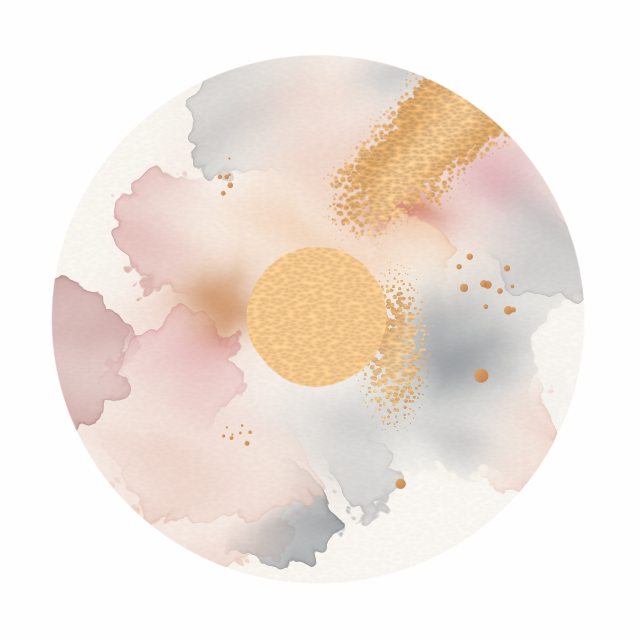
Give the GLSL for this background, as a WebGL 2 fragment shader.

```glsl
#version 300 es
precision highp float;
// Abstract watercolour roundel with metallic foil on a white ground.
// Soft washes and hard-edged blooms are layered on paper, then foil and drops.
// Layered sines and cellular noise roughen the edges.
uniform vec2 u_resolution;
out vec4 fragColor;

const vec3 WHITE = vec3(1, 0.995, 0.995), PAPER = vec3(0.975, 0.965, 0.945);
const vec3 BLUSH = vec3(0.93, 0.83, 0.79), PINK = vec3(0.89, 0.69, 0.71);
const vec3 ROSE = vec3(0.85, 0.64, 0.63), MAUVE = vec3(0.73, 0.52, 0.52);
const vec3 PEACH = vec3(0.95, 0.83, 0.73), CORAL = vec3(0.81, 0.47, 0.4);
const vec3 COPPER = vec3(0.76, 0.47, 0.26), GREY = vec3(0.75, 0.75, 0.75);
const vec3 SLATE = vec3(0.53, 0.55, 0.57);
const vec3 GOLD = vec3(0.94, 0.77, 0.55), AMBER = vec3(0.86, 0.65, 0.4);

vec2 hash2(vec2 p) {
  vec3 h = fract(p.xyx * vec3(0.1031, 0.103, 0.0973));
  h += dot(h, h.yzx + 33.33);
  return fract((h.xx + h.yz) * h.zy);
}

// Distance to the nearest jittered point
float cells(vec2 p) {
  float best = 4.0;
  for (int i = 0; i < 9; i++) {
    vec2 n = floor(p) + vec2(i % 3 - 1, i / 3 - 1);
    best = min(best, distance(n + hash2(n + 50.0), p));
  }
  return best;
}

// Layered sines that bend the plane
vec2 ripple(vec2 p, float amp, float freq) {
  for (int i = 1; i < 6; i++) {
    p += amp * sin(p.yx * freq + vec2(1.3, 4.1) * float(i));
    amp *= 0.55;
    freq *= 1.9;
  }
  return p;
}

// Soft wash; box holds centre and radii
void wash(inout vec3 col, vec2 p, vec4 box, vec3 tint, float amount) {
  vec2 q = (p - box.xy) / box.zw;
  col = mix(col, tint, amount * exp(-1.2 * dot(q, q)));
}

// Dried edge facing the angle, fading on the far side; p.z is roughness
void bloom(inout vec3 col, vec3 p, vec4 box, float angle, vec3 tint, float amount) {
  vec2 q = (p.xy - box.xy) / box.zw;
  float d = (length(q) - 1.0) * min(box.z, box.w) + p.z;
  float side = smoothstep(-0.7, 0.8, dot(q, vec2(cos(angle), sin(angle))));
  float body = smoothstep(0.002, -0.002, d) * side;
  col = mix(col, tint, amount * body);
  col *= mix(vec3(1), tint * tint, 0.4 * body * exp(min(d, 0.0) / 0.004));
}

// Metallic drop, lit from the upper left
void drop(inout vec3 col, vec2 p, vec2 c, float r) {
  vec3 metal = mix(COPPER, AMBER, 0.5 + 0.3 * (p.y - c.y - p.x + c.x) / r);
  col = mix(col, metal, 0.9 * smoothstep(0.001, -0.001, distance(p, c) - r));
}

void spatter(inout vec3 col, vec2 p, vec2 c, vec2 spread, int count, float size) {
  for (int i = 0; i < count; i++) {
    vec2 h = hash2(vec2(i * 7, c.x * 900.0));
    drop(col, p, c + spread * (2.0 * h - 1.0), size * mix(0.3, 1.0, fract(h.x * 17.0)));
  }
}

void main() {
  vec2 uv = (gl_FragCoord.xy - 0.5 * u_resolution) / min(u_resolution.x, u_resolution.y) + 0.5;
  vec2 w = ripple(uv, 0.012, 18.0);
  float grain = cells(uv * vec2(90, 190)) - 0.5, fine = cells(uv * 115.0) - 0.5;
  vec3 e = vec3(w, 0.035 * cells(w * 21.0) + 0.01 * cells(w * 62.0) - 0.018);

  // Soft colour fields
  vec3 col = PAPER;
  wash(col, w, vec4(0.51, 0.78, 0.19, 0.15), BLUSH, 0.95);
  wash(col, w, vec4(0.62, 0.89, 0.07, 0.045), GREY, 0.9);
  wash(col, w, vec4(0.5, 0.61, 0.21, 0.12), PEACH, 0.9);
  wash(col, w, vec4(0.28, 0.5, 0.12, 0.12), BLUSH, 0.8);
  wash(col, w, vec4(0.28, 0.3, 0.19, 0.15), BLUSH, 0.95);
  wash(col, w, vec4(0.8, 0.71, 0.1, 0.09), PINK, 0.9);
  wash(col, w, vec4(0.85, 0.62, 0.08, 0.09), GREY, 0.9);
  wash(col, w, vec4(0.76, 0.45, 0.1, 0.12), GREY, 0.8);
  wash(col, w, vec4(0.56, 0.33, 0.1, 0.08), GREY, 0.7);
  wash(col, w, vec4(0.73, 0.31, 0.07, 0.06), GREY, 0.7);
  wash(col, w, vec4(0.36, 0.73, 0.06, 0.05), PAPER, 0.7);

  // Bare paper, then crisp blooms
  bloom(col, e, vec4(0.69, 0.14, 0.19, 0.12), 1.57, PAPER, 1.0);
  bloom(col, e, vec4(0.91, 0.44, 0.08, 0.12), 2.4, PAPER, 0.95);
  bloom(col, e, vec4(0.42, 0.82, 0.13, 0.11), 3.0, GREY, 0.65);
  bloom(col, e, vec4(0.28, 0.64, 0.1, 0.1), 2.9, ROSE, 0.6);
  bloom(col, e, vec4(0.12, 0.45, 0.09, 0.11), 1.9, MAUVE, 0.7);
  bloom(col, e, vec4(0.12, 0.44, 0.08, 0.11), -1.2, MAUVE, 0.5);
  bloom(col, e, vec4(0.275, 0.4, 0.11, 0.11), 1.2, PINK, 0.65);
  bloom(col, e, vec4(0.35, 0.17, 0.11, 0.06), -1.2, BLUSH, 0.7);
  bloom(col, e, vec4(0.43, 0.185, 0.085, 0.08), -0.6, SLATE, 0.75);
  bloom(col, e, vec4(0.33, 0.28, 0.17, 0.1), -1.6, BLUSH, 0.75);
  bloom(col, e, vec4(0.555, 0.285, 0.06, 0.08), -1.3, GREY, 0.6);
  bloom(col, e, vec4(0.8, 0.32, 0.085, 0.095), -0.5, BLUSH, 0.8);
  bloom(col, e, vec4(0.83, 0.62, 0.09, 0.09), -0.9, GREY, 0.6);

  // Deep accents and paper tooth
  wash(col, w, vec4(0.645, 0.67, 0.075, 0.04), CORAL, 0.85);
  bloom(col, e, vec4(0.635, 0.6, 0.06, 0.06), 1.2, PEACH, 0.9);
  wash(col, w, vec4(0.69, 0.44, 0.08, 0.08), SLATE, 0.9);
  wash(col, w, vec4(0.34, 0.52, 0.06, 0.055), COPPER, 0.9);
  col = mix(col, PAPER, 0.12 + 0.12 * sin(w.x * 27.0 + 3.0 * sin(w.y * 19.0)));
  col *= 1.0 + 0.025 * grain;

  // Ragged foil, crumbs and central foil sun
  vec2 f = mat2(0.75, -0.66, 0.66, 0.75) * (w - vec2(0.68, 0.785));
  float ragged = length(f / vec2(0.155, 0.075)) - 1.0 + 0.7 * fine + 9.0 * e.z;
  vec3 foil = mix(AMBER, GOLD, 0.5 + 0.5 * sin(w.x * 40.0 - w.y * 25.0)) * (1.0 + 0.25 * grain);
  col = mix(col, foil, 0.95 * smoothstep(0.15, -0.15, ragged));
  float crumbs = length((uv - vec2(0.615, 0.455)) / vec2(0.04, 0.085)) - 0.8 + 1.8 * fine;
  col = mix(col, foil, 0.85 * smoothstep(0.1, -0.1, crumbs));
  float sun = distance(uv, vec2(0.495, 0.505)) - 0.109 + 0.08 * e.z;
  col = mix(col, GOLD * (1.02 + 0.16 * grain), smoothstep(0.0015, -0.0015, sun));

  // Metallic drops and round trim
  spatter(col, uv, vec2(0.345, 0.72), vec2(0.015, 0.035), 6, 0.005);
  spatter(col, uv, vec2(0.76, 0.54), vec2(0.045, 0.06), 11, 0.007);
  spatter(col, uv, vec2(0.37, 0.32), vec2(0.025, 0.02), 8, 0.004);
  drop(col, uv, vec2(0.752, 0.413), 0.011);
  drop(col, uv, vec2(0.626, 0.244), 0.008);
  float rim = length((uv - vec2(0.497, 0.501)) / vec2(1, 0.992)) - 0.416;
  fragColor = vec4(mix(col, WHITE, smoothstep(-0.0015, 0.0015, rim)), 1);
}
```
